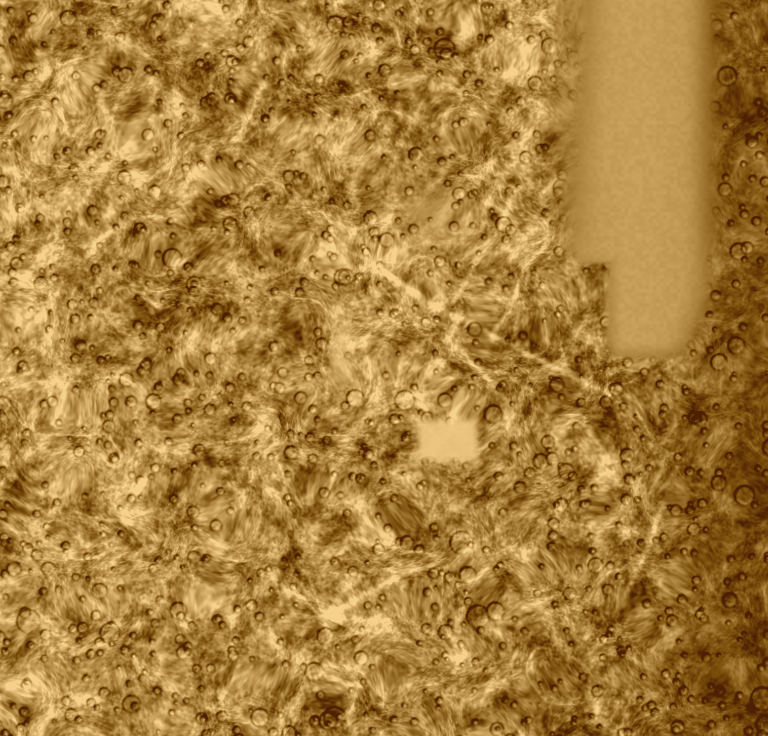
Write a Shadertoy shader that draws this texture.

```glsl
// Sepia cratered terrain: layered noise, bright filaments and ray stars,
// rings scattered over jittered grids, and a blurred vertical strip at right.

#define GRAIN_GAIN 1.95
#define FILAMENT_GAIN 0.26
#define STREAK_GAIN 0.30
#define RIDGE_GAIN 0.36
#define RAY_GAIN 0.46
#define RING_GAIN 0.55
#define RING_WIDTH 0.0018
#define STRIP_TONE 0.70
#define LAND_TONE 0.62
#define S smoothstep

float hash(vec2 p) {
  vec3 h = fract(vec3(p.xyx) * 0.1031);
  h += dot(h, h.yzx + 33.33);
  return fract((h.x + h.y) * h.z);
}

float noise(vec2 p) {
  vec2 i = floor(p), f = fract(p);
  f = f * f * (3.0 - 2.0 * f);
  return mix(mix(hash(i), hash(i + vec2(1, 0)), f.x),
             mix(hash(i + vec2(0, 1)), hash(i + vec2(1, 1)), f.x), f.y);
}

mat2 rotation(float a) {
  return mat2(cos(a), sin(a), -sin(a), cos(a));
}

// Fractal noise with strong fine octaves, centred on zero.
float roughness(vec2 p) {
  float sum = 0.0, weight = 1.0, total = 0.0;
  for (int i = 0; i < 5; i++) {
    sum += weight * (noise(p) - 0.5);
    total += weight;
    weight *= 0.93;
    p = rotation(0.7) * p * 1.8 + 17.3;
  }
  return sum / total;
}

float softBox(vec2 p, vec2 centre, vec2 halfSize, float blur) {
  vec2 d = abs(p - centre) - halfSize;
  return 1.0 - S(-blur, blur, length(max(d, 0.0)) + min(max(d.x, d.y), 0.0));
}

// Broad light and dark areas: centre, radius, gain.
float patches(vec2 p) {
  vec4 spots[12] = vec4[12](
    vec4(.12, .79, .075, .22), vec4(.19, .33, .025, .28),
    vec4(.03, .60, .05, .22), vec4(.52, .64, .025, .20),
    vec4(.56, .46, .018, .30), vec4(.637, .834, .02, .30),
    vec4(.04, .09, .03, .22), vec4(.53, .88, .08, -.10),
    vec4(.27, .62, .08, -.14), vec4(.60, .26, .06, -.10),
    vec4(.12, .24, .06, -.10), vec4(.76, .53, .09, -.16));
  float sum = 0.0;
  for (int i = 0; i < 12; i++) {
    vec2 d = (p - spots[i].xy) / spots[i].z;
    sum += spots[i].w * exp(-dot(d, d));
  }
  return sum;
}

// Long bright ridges, given by their end points.
float ridges(vec2 p) {
  vec4 ends[8] = vec4[8](
    vec4(.586, .591, .831, .462), vec4(.511, .643, .627, .564),
    vec4(.708, .748, .620, .591), vec4(.736, .659, .668, .550),
    vec4(.634, .523, .670, .462), vec4(.906, .319, .858, .189),
    vec4(.361, .891, .320, .809), vec4(.439, .162, .599, .237));
  float sum = 0.0;
  for (int i = 0; i < 8; i++) {
    vec2 a = p - ends[i].xy, b = ends[i].zw - ends[i].xy;
    float d = length(a - b * clamp(dot(a, b) / dot(b, b), 0.0, 1.0)) / 0.0045;
    sum = max(sum, exp(-d * d));
  }
  return sum;
}

float rayStar(vec2 p, vec2 centre, float reach) {
  vec2 d = p - centre;
  float r = length(d);
  float rays = S(0.5, 0.8, noise(d / max(r, 0.001) * 4.5 + centre * 90.0));
  return rays * exp(-r / reach) * S(0.0, 0.02, r) + 0.6 * exp(-r * r / 0.0001);
}

// Sparse dark rims with a lit far side, small ones more common.
float rings(vec2 p) {
  float sum = 0.0, cell = 0.098, width = max(RING_WIDTH, 0.8 / iResolution.y);
  for (float i = 0.0; i < 9.0; i++) {
    mat2 turn = rotation(i * 1.3);
    vec2 g = turn * p / cell + i * 7.37 + 20.0, id = floor(g) + i * 41.0;
    vec2 jitter = vec2(hash(id + 3.1), hash(id + 8.7));
    vec2 d = (fract(g) - 0.24 - 0.52 * jitter) * turn * cell;
    float r = length(d), e = (r - cell * mix(0.07, 0.17, hash(id + 5.3))) / width;
    float side = dot(d / max(r, 0.0001), vec2(-0.6, 0.8));
    float rim = exp(-e * e) * (0.6 + 0.4 * side);
    float lit = exp(-(e + 2.0) * (e + 2.0) * 0.5) * max(-side, 0.0);
    sum += step(hash(id), 0.16 + 0.015 * i) * (0.4 * lit - rim);
    cell *= 0.86;
  }
  return max(sum, -1.1);
}

void mainImage(out vec4 fragColor, in vec2 fragCoord) {
  vec2 p = fragCoord / iResolution.xy * vec2(1.045, 1.0);
  // Broad lighting, darker toward the right and the lower edge.
  float tone = LAND_TONE + patches(p) - 0.36 * S(0.74, 1.04, p.x)
    + 0.07 * (1.0 - S(0.0, 0.3, p.x)) - 0.07 * (1.0 - S(0.0, 0.3, p.y))
    - 0.10 * S(0.85, 1.0, p.y) * (1.0 - S(0.1, 0.3, p.x));
  // Rough ground, filaments and slanted or curved streaks.
  vec2 warp = vec2(noise(p * 19.0), noise(p * 19.0 + 31.0)) - 0.5;
  vec2 plain = p - vec2(0.58, 0.71), arc = p - vec2(0.55, 0.45);
  float vein = 1.0 - abs(2.0 * noise(p * 27.0 + warp * 1.5 + 5.0) - 1.0);
  float straight = noise(rotation(-1.0) * p * vec2(22, 85) + warp * 0.5);
  float curved = noise(vec2(length(arc) * 75.0, atan(arc.y, arc.x) * 5.0) + warp * 0.5);
  float bend = S(0.45, 0.6, p.x) * (1.0 - S(0.3, 0.45, p.y));
  float detail = GRAIN_GAIN * roughness(p * 32.0 + warp)
    + FILAMENT_GAIN * (pow(vein, 7.0) - 0.22) + STREAK_GAIN * (mix(straight, curved, bend) - 0.5);
  detail *= (1.0 - 0.75 * exp(-dot(plain, plain) / 0.002)) * (1.0 - 0.4 * S(0.85, 1.0, p.x));
  // Ridges, stars and craters.
  float stars = rayStar(p, vec2(0.439, 0.162), 0.075)
    + rayStar(p, vec2(0.511, 0.643), 0.06) + 0.7 * rayStar(p, vec2(0.17, 0.292), 0.055);
  detail += RIDGE_GAIN * ridges(p + warp * 0.012) + RAY_GAIN * stars + RING_GAIN * rings(p);
  // Smooth bright blocks.
  float block = softBox(p, vec2(0.609, 0.402), vec2(0.041, 0.028), 0.009);
  float column = softBox(p + warp * 0.018, vec2(0.463, 0.53), vec2(0.017, 0.044), 0.01);
  detail *= 1.0 - 0.95 * block - 0.55 * column;
  tone = mix(tone, 1.03, max(block, 0.85 * column));
  // Blurred strip, notched at its lower left and rounded at its lower right.
  float left = 0.74 + 0.06 * p.y, right = 0.93 + 0.035 * S(0.49, 0.62, p.y);
  float upper = S(left - 0.03, left + 0.04, p.x) * S(0.63, 0.658, p.y);
  float lower = S(0.812, 0.85, p.x) * S(0.497, 0.54, p.y);
  float strip = max(upper, lower) * (1.0 - S(right - 0.04, right + 0.03, p.x));
  float halo = S(0.735, 0.775, p.x) * (1.0 - S(0.96, 1.0, p.x)) * S(0.64, 0.7, p.y);
  detail *= (1.0 - 0.65 * halo) * (1.0 - S(0.0, 0.6, strip));
  float glow = exp(-pow((p.x - 0.865) / 0.07, 2.0));
  float stripTone = STRIP_TONE + 0.07 * glow + 0.08 * (noise(p * 210.0) - 0.5);
  tone = mix(tone - 0.1 * halo, stripTone, strip);
  // Sepia ramp.
  float t = clamp(tone + detail, -0.08, 1.12);
  vec3 sepia = vec3(0.35 + 0.55 * t, 0.17 + 0.58 * t, max(0.02 + 0.1 * t, 0.57 * t - 0.09));
  fragColor = vec4(clamp(sepia, 0.0, 1.0), 1.0);
}
```
